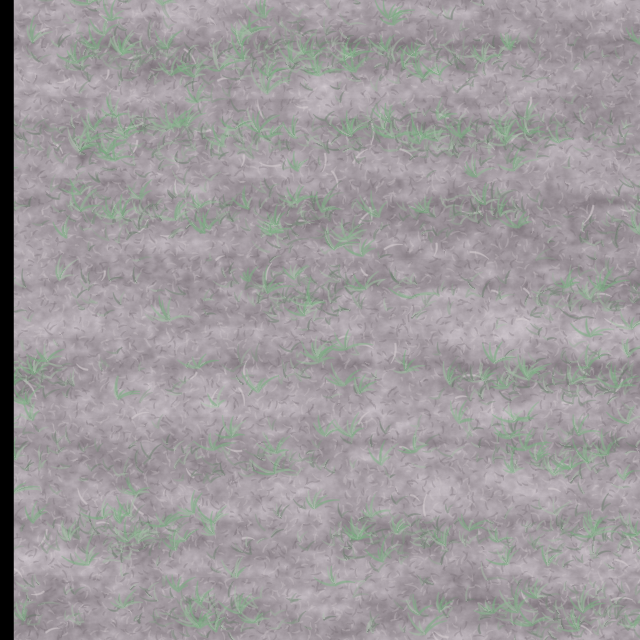
Give the GLSL for this texture, as a Shadertoy shader.

```glsl
#define ROW_SPACING 0.125
#define ROW_START 0.035
#define BORDER_WIDTH 0.0215
#define SOIL_DARK vec3(0.44, 0.405, 0.43)
#define SOIL_LIGHT vec3(0.85, 0.82, 0.845)
#define GRASS_DARK vec3(0.40, 0.47, 0.41)
#define GRASS_FRESH vec3(0.47, 0.68, 0.50)
#define GRASS_PALE vec3(0.68, 0.76, 0.68)
#define STRAW vec3(0.84, 0.81, 0.82)
#define TREADS 38.0

float rand(vec2 p) {
    return fract(sin(dot(p, vec2(12.9898, 78.233))) * 43758.5453);
}

vec2 rand2(vec2 p) {
    return vec2(rand(p), rand(p + 19.19));
}

float noise(vec2 p) {
    vec2 i = floor(p), f = fract(p);
    f = f * f * (3.0 - 2.0 * f);
    return mix(mix(rand(i), rand(i + vec2(1, 0)), f.x),
               mix(rand(i + vec2(0, 1)), rand(i + vec2(1, 1)), f.x), f.y);
}

float fbm(vec2 p) {
    float sum = 0.0, amplitude = 0.53;
    for (int i = 0; i < 4; i++) {
        sum += amplitude * noise(p);
        p = mat2(1.6, 1.2, -1.2, 1.6) * p + 7.3;
        amplitude *= 0.5;
    }
    return sum;
}

float bell(float x, float width) {
    return exp(-x * x / (width * width));
}

// Signed height above the nearest planted row
float rowOffset(vec2 uv) {
    float y = uv.y + 0.014 * (noise(uv * vec2(4.0, 7.0)) - 0.5);
    return (fract((y - ROW_START) / ROW_SPACING + 0.5) - 0.5) * ROW_SPACING;
}

float grassDensity(vec2 uv) {
    float patches = smoothstep(0.25, 0.75, noise(uv * vec2(7.0, 9.0) + 3.7));
    return bell(rowOffset(uv), 0.03) * (0.15 + 0.85 * patches) + 0.06 * patches;
}

// Tapered, slightly bent stroke from the origin to its tip
float blade(vec2 p, vec2 tip, float width) {
    float h = clamp(dot(p, tip) / dot(tip, tip), 0.0, 1.0);
    vec2 bend = vec2(-tip.y, tip.x) * 0.4 * h * (1.0 - h);
    float d = length(p - tip * h - bend) + 0.4 * width * h * h;
    return 1.0 - smoothstep(0.15 * width, width, d);
}

// Scattered fans of blades: x is cover, y is a random shade
vec2 strokes(vec2 uv, float cells, int fan, float reach, float width,
             float spread, float grassy, float seed) {
    vec2 p = uv * cells, base = floor(p), result = vec2(0.0);
    for (int j = -1; j <= 1; j++)
    for (int i = -1; i <= 1; i++) {
        vec2 cell = base + vec2(i, j);
        vec2 root = cell + rand2(cell + seed);
        float density = mix(0.65, grassDensity(root / cells), grassy);
        if (rand(cell + seed + 71.7) > density) continue;
        for (int k = 0; k < fan; k++) {
            vec2 r = rand2(cell + seed + 37.3 + 5.1 * float(k));
            float angle = spread * (2.0 * r.x - 1.0);
            vec2 tip = reach * (0.4 + 0.6 * r.y) * vec2(sin(angle), cos(angle));
            float cover = blade(p - root, tip, width * cells);
            if (cover > result.x) result = vec2(cover, fract(r.x * 7.0 + r.y * 3.0));
        }
    }
    return result;
}

vec3 soil(vec2 uv) {
    float row = rowOffset(uv);
    float tone = 0.53;
    tone += 0.36 * (fbm(uv * vec2(4.0, 15.0)) - 0.5);
    tone += 0.38 * (fbm(uv * vec2(22.0, 45.0) + 9.0) - 0.5);
    tone += 0.40 * (fbm(uv * vec2(85.0, 95.0) + 4.0) - 0.5);

    // Furrow shadow, bright ridge and shade beneath grass
    tone -= 0.20 * bell(row - 0.022, 0.008) * noise(uv * vec2(5.0, 8.0));
    tone += 0.07 * bell(row + 0.045, 0.022);
    tone -= 0.12 * grassDensity(uv);

    // Faint chevron tyre tracks on the middle ridges
    float ridge = row - 0.047;
    float tread = sin(6.2832 * TREADS * (uv.x + abs(ridge)));
    float worn = smoothstep(0.3, 0.7, noise(uv * vec2(6.0, 8.0) + 2.0));
    tone += 0.09 * tread * worn * bell(ridge, 0.011) * bell(uv.y - 0.52, 0.11);
    return mix(SOIL_DARK, SOIL_LIGHT, clamp(tone, 0.0, 1.0));
}

void mainImage(out vec4 fragColor, in vec2 fragCoord) {
    vec2 uv = fragCoord / iResolution.xy;
    vec3 color = soil(uv);

    // Crumbs and dry fibres
    for (int i = 0; i < 3; i++) {
        float n = float(i);
        vec2 fibre = strokes(uv, 46.0 + 13.0 * n, 1, 0.75, 0.0026, 3.14, 0.0, 11.0 * n);
        color = mix(color, fibre.y > 0.45 ? STRAW : SOIL_DARK, 0.27 * fibre.x);
    }
    vec2 straw = strokes(uv, 15.0, 1, 0.5, 0.003, 3.14, 0.6, 53.0);
    color = mix(color, STRAW, 0.6 * straw.x);

    // Loose blades, then fuller tufts
    for (int i = 0; i < 5; i++) {
        float n = float(i);
        vec2 grass = strokes(uv, 26.0 + 5.0 * n, 2, 0.9, 0.0031, 1.6, 1.0, 83.0 + 17.0 * n);
        vec3 green = mix(GRASS_DARK, GRASS_PALE, grass.y);
        color = mix(color, green, 0.52 * grass.x);
    }
    for (int i = 0; i < 2; i++) {
        float n = float(i);
        vec2 tuft = strokes(uv, 17.0 + 4.0 * n, 6, 0.75, 0.0036, 1.5, 0.9, 211.0 + 29.0 * n);
        vec3 green = mix(GRASS_FRESH, GRASS_PALE, tuft.y * tuft.y);
        color = mix(color, green, 0.62 * tuft.x);
    }

    // Black border on the left
    float edge = 0.7 / iResolution.x;
    color *= smoothstep(BORDER_WIDTH - edge, BORDER_WIDTH + edge, uv.x);
    fragColor = vec4(color, 1.0);
}
```
